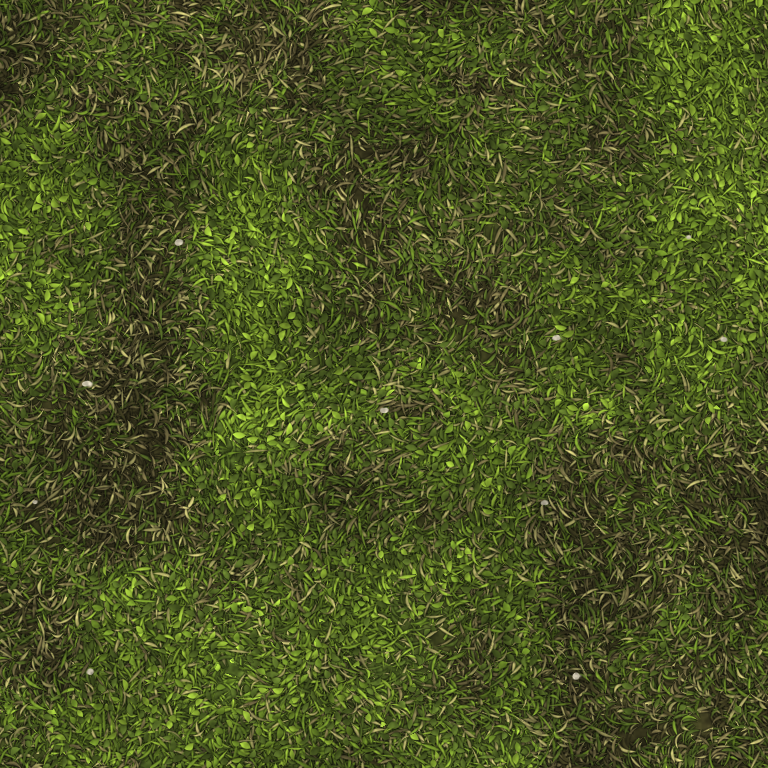
Write a WebGL 1 fragment shader that draws this texture.

```glsl
precision highp float;
// Patchy meadow turf: layered grass blades, small leaves, dry straw and bare soil.
uniform vec2 u_resolution;

const vec3 SOIL         = vec3(0.21, 0.20, 0.11);
const vec3 STRAW_DARK   = vec3(0.38, 0.35, 0.22);
const vec3 STRAW_LIGHT  = vec3(0.53, 0.51, 0.31);
const vec3 GREEN_DARK   = vec3(0.26, 0.32, 0.12);
const vec3 GREEN_MID    = vec3(0.34, 0.43, 0.13);
const vec3 GREEN_BRIGHT = vec3(0.45, 0.55, 0.17);
const vec3 PEBBLE       = vec3(0.78, 0.75, 0.66);

const int   LAYERS       = 16;
const float CELLS        = 52.0;    // blades across the canvas, per layer
const float SOFTNESS     = 0.0013;  // edge blur in canvas units
const float PATCHINESS   = 1.15;    // contrast between dry and lush areas
const float SHADOW       = 0.32;    // darkening beside each blade
const float GAIN         = 1.19;    // light on the blades
const float GRAIN        = 0.24;    // fine brightness variation
const float PEBBLE_CELLS = 5.0;
const float PEBBLE_SHARE = 0.4;

vec4 hash4(vec2 p) {
  vec4 q = fract(p.xyxy * vec4(0.1031, 0.1030, 0.0973, 0.1099));
  q += dot(q, q.wzxy + 33.33);
  return fract((q.xxyz + q.yzzw) * q.zywx);
}

float noise(vec2 p) {
  vec2 i = floor(p), f = fract(p);
  f = f * f * (3.0 - 2.0 * f);
  float low = mix(hash4(i).x, hash4(i + vec2(1.0, 0.0)).x, f.x);
  float high = mix(hash4(i + vec2(0.0, 1.0)).x, hash4(i + 1.0).x, f.x);
  return mix(low, high, f.y);
}

float fbm(vec2 p) {
  return 0.5 * noise(p) + 0.3 * noise(p * 2.1 + 7.3) + 0.2 * noise(p * 4.3 + 19.1);
}

// Runs from dry (0) to lush (1); the steps set the share of each colour.
vec3 turfColor(float t) {
  vec3 c = mix(SOIL, STRAW_DARK, step(0.06, t));
  c = mix(c, STRAW_LIGHT, step(0.22, t));
  c = mix(c, GREEN_DARK, step(0.38, t));
  c = mix(c, GREEN_MID, step(0.60, t));
  return mix(c, GREEN_BRIGHT, step(0.86, t));
}

// Paints one layer of blades, or of short broad leaves, over the colour below.
vec3 paintLayer(vec3 col, vec2 p, float layer, float lush, float bare, float flow, float soft) {
  vec2 q = p * CELLS + layer * vec2(17.37, 29.71);
  vec2 home = floor(q);
  float leafy = step(2.5, mod(layer, 4.0));
  for (int y = -1; y <= 1; y++) {
    for (int x = -1; x <= 1; x++) {
      vec2 id = home + vec2(float(x), float(y));
      vec4 a = hash4(id + layer * 61.0);
      vec4 b = hash4(id + layer * 61.0 + 371.0);

      // Position and outline: a tapered, bent strip.
      float angle = flow + (a.z - 0.5) * 4.0;
      vec2 dir = vec2(cos(angle), sin(angle));
      vec2 d = q - id - a.xy;
      float halfLength = mix(mix(0.35, 0.85, a.w), mix(0.28, 0.46, a.w), leafy);
      float halfWidth = mix(mix(0.055, 0.11, b.x), mix(0.14, 0.23, b.x), leafy);
      float along = dot(d, dir) / halfLength;
      float across = dot(d, vec2(-dir.y, dir.x)) - (b.y - 0.5) * 0.35 * along * along;
      float edge = halfWidth * (1.0 - along * along) - abs(across);

      // Leaves need lush ground; bare spots hold few blades.
      float present = step(bare, b.z) * mix(1.0, step(0.47 + 0.2 * (b.w - 0.5), lush), leafy);
      float shade = smoothstep(-0.17, 0.0, edge) * (1.0 - smoothstep(0.9, 1.15, abs(along)));
      float cover = smoothstep(-soft, soft, edge) * present;

      // Colour: dry or lush by area, lit along the strip and on one side.
      float pick = 0.5 + (b.w - 0.5) * 0.9 + (lush - 0.5) * PATCHINESS;
      vec3 tint = turfColor(mix(pick, max(pick, 0.45), leafy));
      tint *= GAIN * (0.8 + 0.4 * fract(b.z * 7.0 + a.w));
      tint *= 1.0 + 0.14 * along + 0.12 * clamp(across / halfWidth, -1.0, 1.0);
      col *= 1.0 - SHADOW * shade * present;
      col = mix(col, tint, cover);
    }
  }
  return col;
}

// Sparse pale chips with uneven outlines.
vec3 paintPebbles(vec3 col, vec2 p, float soft) {
  vec2 q = p * PEBBLE_CELLS;
  vec4 h = hash4(floor(q) + 113.0);
  vec2 d = (fract(q) - 0.15 - 0.7 * h.xy) / PEBBLE_CELLS;
  float radius = mix(0.002, 0.0055, h.z) * (0.7 + 0.6 * noise(p * 220.0));
  float edge = radius - length(d * vec2(0.85, 1.2));
  float present = step(h.w, PEBBLE_SHARE);
  return mix(col, PEBBLE * (0.85 + 0.3 * noise(p * 300.0)), present * smoothstep(-soft, soft, edge));
}

void main() {
  float side = min(u_resolution.x, u_resolution.y);
  vec2 p = gl_FragCoord.xy / side;
  float soft = max(SOFTNESS, 0.7 / side);

  // Ground conditions.
  float lush = fbm(p * 7.0 + 3.7);
  float bare = 0.75 * smoothstep(0.5, 0.85, fbm(p * 17.0 + 41.0));
  float flow = 7.0 * noise(p * 6.0 + 11.0);

  vec3 col = mix(SOIL, GREEN_DARK, smoothstep(0.3, 0.7, lush));
  col *= 0.75 + 0.6 * noise(p * 130.0);
  for (int i = 0; i < LAYERS; i++) {
    col = paintLayer(col, p, float(i), lush, bare, flow, soft * CELLS);
  }
  col = paintPebbles(col, p, soft);
  col *= 1.0 + GRAIN * (noise(p * 260.0 + 5.0) - 0.5);
  col *= 0.88 + 0.24 * noise(p * 9.0 + 67.0);
  gl_FragColor = vec4(col, 1.0);
}
```
